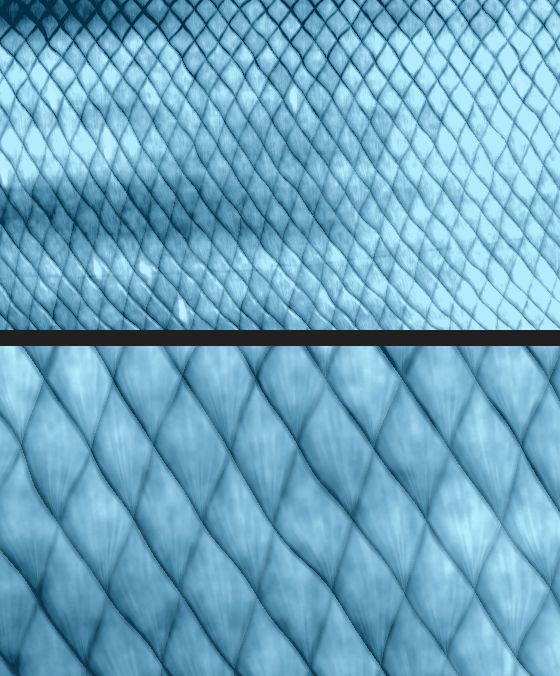
Top, the full canvas; bottom, a detail of the centre.
Reproduce this texture procedurally as a WebGL 2 fragment shader.

```glsl
#version 300 es
precision highp float;
// Silvery blue fish skin: slanted rows of narrow, pointed, overlapping scales.
uniform vec2 u_resolution;
out vec4 fragColor;

const vec3 RAMP[6] = vec3[6](
  vec3(0.01, 0.18, 0.28), vec3(0.14, 0.38, 0.49), vec3(0.28, 0.52, 0.64),
  vec3(0.40, 0.64, 0.76), vec3(0.54, 0.76, 0.87), vec3(0.70, 0.92, 0.99));

float hash(vec2 p) {
  return fract(sin(dot(p, vec2(127.1, 311.7))) * 43758.5453);
}

float noise(vec2 p) {
  vec2 i = floor(p), f = fract(p);
  f = f * f * (3.0 - 2.0 * f);
  return mix(mix(hash(i), hash(i + vec2(1, 0)), f.x),
             mix(hash(i + vec2(0, 1)), hash(i + vec2(1, 1)), f.x), f.y);
}

float fbm(vec2 p) {
  float sum = 0.0, amp = 0.5;
  for (int i = 0; i < 4; i++) {
    sum += amp * noise(p);
    p = p * 2.03 + 17.3;
    amp *= 0.5;
  }
  return sum;
}

float bump(float x, float center, float width) {
  float d = (x - center) / width;
  return exp(-d * d);
}

vec3 ramp(float tone) {
  float t = clamp(tone, 0.0, 1.0) * 5.0;
  int i = min(int(t), 4);
  return mix(RAMP[i], RAMP[i + 1], t - float(i));
}

// Diagonal lattice coordinates; one unit square is one scale.
// Rows crowd together toward the back and, slightly, the belly.
vec2 lattice(vec2 p) {
  p += 0.014 * (vec2(noise(p * 14.0), noise(p * 14.0 + 40.0)) - 0.5);
  float high = max(p.y - 0.6, 0.0), low = max(0.25 - p.y, 0.0);
  float row = p.y + p.x * (0.12 * p.y - 0.07);
  row += (1.1 - 0.4 * p.x) * high * high - 0.5 * low * low;
  float col = p.x - 0.17 * (1.0 - p.y) * (1.0 - p.y);
  vec2 g = vec2(col / 0.073 + row / 0.16, col / 0.073 - row / 0.16);
  return g + 0.012 * sin(6.2832 * g.yx);
}

// Broad sheen over the body: dark back, pale flank, shadowed belly band.
float sheen(vec2 uv) {
  float left = 1.0 - smoothstep(0.1, 0.45, uv.x);
  float streak = fbm(vec2(uv.x * 4.0, uv.y * 17.0));
  float tone = 0.79 + 0.19 * smoothstep(0.5, 0.95, uv.x);
  tone -= smoothstep(0.84, 0.97, uv.y) * (0.2 + 0.6 * left) * (0.5 + streak);
  tone += left * (0.25 * bump(uv.y, 0.52, 0.08) + 0.17 * bump(uv.y, 0.79, 0.06));
  tone -= 0.5 * bump(uv.y, 0.35, 0.12) * (1.0 - smoothstep(0.3, 0.78, uv.x));
  tone -= 0.15 * bump(uv.y, 0.6, 0.12) * bump(uv.x, 0.52, 0.18);
  tone -= 0.27 * (1.0 - smoothstep(0.02, 0.2, uv.y)) * (1.0 - smoothstep(0.4, 0.75, uv.x));
  return tone + 0.38 * (streak - 0.47);
}

void main() {
  vec2 uv = gl_FragCoord.xy / u_resolution;
  vec2 p = gl_FragCoord.xy / u_resolution.y;
  vec2 g = lattice(p);
  vec2 id = floor(g), f = g - id;
  float back = smoothstep(0.45, 0.9, uv.y);
  float tone = sheen(uv) + 0.18 * (hash(id) - 0.5);

  // Relief: lit upper right side, shadow cast on the lower left side.
  vec2 local = vec2(f.x + f.y - 1.0, f.x - f.y);
  tone += 0.09 * smoothstep(0.5, 0.9, f.x) - 0.22 * (1.0 - smoothstep(0.0, 0.34, f.x));
  tone -= 0.1 * (1.0 - smoothstep(0.0, 0.25, f.y));
  tone += 0.1 * (1.0 - smoothstep(0.1, 0.7, length(local)));

  // Fine rays fanning from the lower tip, and skin grain.
  vec2 fan = local + vec2(0.0, 1.15);
  tone += 0.12 * (noise(vec2(atan(fan.x, fan.y) * 15.0, length(fan) * 2.5) + id * 7.0) - 0.5);
  tone += 0.34 * (fbm(p * vec2(62.0, 52.0)) - 0.47);

  // Scale outlines, heaviest on the back and along the falling diagonal.
  vec2 edge = (0.5 - abs(f - 0.5)) / 15.0;
  float soft = 0.7 / u_resolution.y + 0.0022;
  float width = 0.0018 + 0.0016 * back + 0.0016 * noise(p * 45.0);
  vec2 line = 1.0 - smoothstep(vec2(width - soft), vec2(width + soft), edge);
  float wear = 0.45 + 0.95 * noise(p * 27.0 + 9.0);
  float ink = max(line.x, line.y * mix(0.6, 0.9, back));
  tone -= ink * wear * mix(0.3, 0.55, back);

  // Pale broken rims low on the belly.
  float belly = 1.0 - smoothstep(0.1, 0.32, uv.y);
  float rim = bump(f.x, 0.86, 0.06) * smoothstep(0.35, 0.7, noise(p * 38.0));
  tone += 0.26 * rim * belly;

  // Occasional chipped scales that flash pale.
  float chip = step(0.97, hash(id + 31.7)) * (1.0 - smoothstep(0.75, 0.85, uv.y));
  float flake = length(local * vec2(1.5, 0.8) + 0.5 * (noise(p * 50.0) - 0.5));
  float flash = chip * (1.0 - smoothstep(0.25, 0.6, flake));
  tone += 0.3 * flash;

  // Lateral seam rising to the right.
  float seam = uv.y - 0.16 - 0.13 * uv.x * uv.x - 0.012 * (noise(vec2(uv.x * 22.0, 3.0)) - 0.5);
  tone -= 0.16 * bump(seam, 0.0, 0.004) * noise(p * 31.0);

  vec3 color = ramp(tone);
  color = mix(color, vec3(0.36, 0.46, 0.51), 0.2 * ink * (1.0 - back));
  color = mix(color, vec3(0.8, 0.96, 1.0), 0.4 * flash);
  fragColor = vec4(color, 1.0);
}
```
